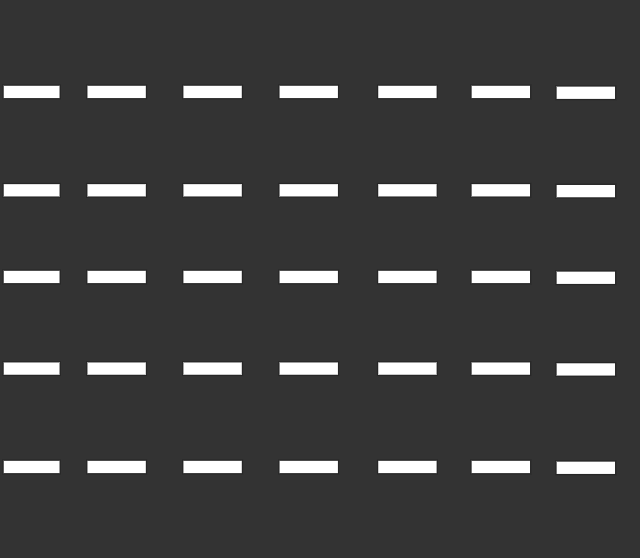
A WebGL 1 fragment shader for this pattern:

```glsl
precision highp float;

uniform vec2 u_resolution;

// Lengths are fractions of the canvas width
#define ASPHALT vec3(0.20)
#define PAINT vec3(1.0)
#define RIM_COLOR vec3(0.15)
#define RIM_WIDTH 0.0021
#define DASH_HALF vec2(0.0456, 0.0096)
#define COLUMN_PITCH 0.1525
#define COLUMN_SQUEEZE 0.000303
#define ROW_PITCH 0.1369
#define ROW_SPREAD 0.0024
#define MIDDLE_ROW_LIFT 0.0039
#define LAST_COLUMN_DROP 0.0013
#define FIRST_COLUMN_TRIM 0.002

// Column spacing tightens towards both sides
float columnCenter(float k) {
  float a = abs(k);
  float nudge = a == 1.0 ? 0.002 : 0.0;
  return -0.0176 + k * (COLUMN_PITCH - COLUMN_SQUEEZE * a * a * a) + nudge;
}

// Row spacing widens towards top and bottom
float rowCenter(float k) {
  float lift = k == 0.0 ? MIDDLE_ROW_LIFT : 0.0;
  return -0.0007 + k * (ROW_PITCH + ROW_SPREAD * k * k) + lift;
}

// Square-cornered box distance
float boxDistance(vec2 p, vec2 halfSize) {
  vec2 q = abs(p) - halfSize;
  return max(q.x, q.y);
}

float coverage(float distance, float pixel) {
  return clamp(0.5 - distance / pixel, 0.0, 1.0);
}

void main() {
  float pixel = 1.0 / u_resolution.x;
  vec2 p = (gl_FragCoord.xy - 0.5 * u_resolution) * pixel;

  // Nearest dash in the grid of seven by five
  float dash = 1.0;
  for (int i = -3; i <= 3; i++) {
    float column = float(i);
    vec2 halfSize = DASH_HALF;
    if (i == -3) halfSize.x -= FIRST_COLUMN_TRIM;
    float drop = i == 3 ? LAST_COLUMN_DROP : 0.0;
    for (int j = -2; j <= 2; j++) {
      vec2 center = vec2(columnCenter(column), rowCenter(float(j)) - drop);
      dash = min(dash, boxDistance(p - center, halfSize));
    }
  }

  // Thin dark rim below the paint
  vec3 color = mix(ASPHALT, RIM_COLOR, coverage(dash - RIM_WIDTH, pixel));
  color = mix(color, PAINT, coverage(dash, pixel));
  gl_FragColor = vec4(color, 1.0);
}
```
